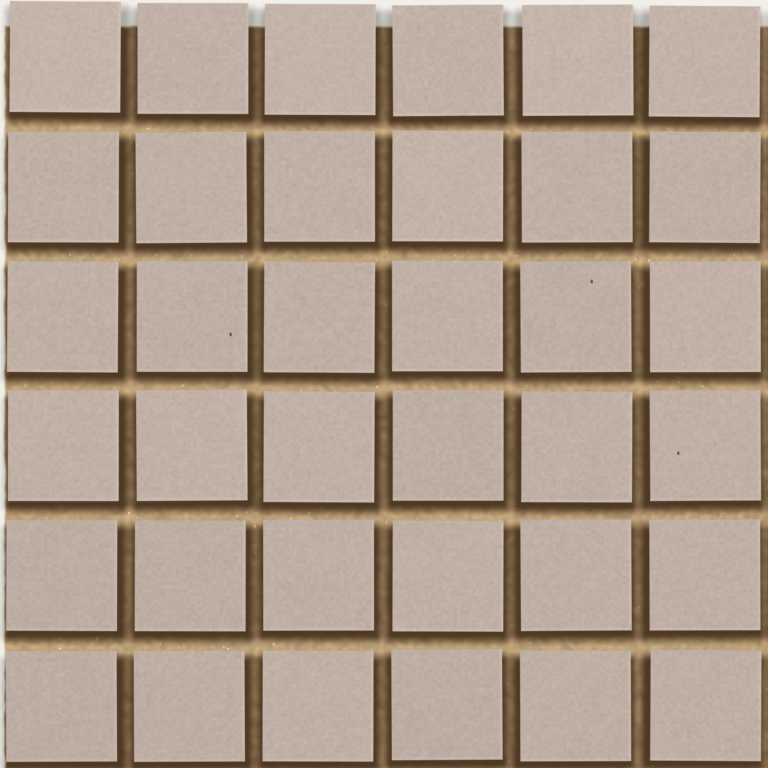
Give the GLSL for this pattern, as a three.js fragment shader.

```glsl
// Six by six sheet of matte taupe mosaic tiles raised over a shadowed tan backing.
#define COUNT 6.0
#define PITCH vec2(0.1677, 0.1688)
#define FIRST vec2(0.0795, 0.0815)
#define HALF_SIZE 0.0722
#define EDGE 0.0012
#define SHADOW_REACH 0.018
#define TILE_COLOR vec3(0.752, 0.690, 0.648)
#define BACKING_COLOR vec3(0.745, 0.635, 0.475)
#define SHADOW_COLOR vec3(0.315, 0.225, 0.140)
#define PAPER_COLOR vec3(0.950, 0.935, 0.910)
#define GRAIN 0.055
#define JITTER 0.0012

varying vec2 vUv;

vec2 hash2(vec2 p) {
  vec3 q = fract(vec3(p.xyx) * vec3(0.1031, 0.1030, 0.0973));
  q += dot(q, q.yzx + 33.33);
  return fract((q.xx + q.yz) * q.zy);
}

float corner(vec2 cell, vec2 f) {
  return dot(hash2(cell + 71.0) * 2.0 - 1.0, f);
}

// Gradient noise, centred on zero
float noise(vec2 p) {
  vec2 i = floor(p), f = fract(p);
  vec2 u = f * f * (3.0 - 2.0 * f);
  vec2 x = vec2(1.0, 0.0);
  float low = mix(corner(i, f), corner(i + x, f - x), u.x);
  float high = mix(corner(i + x.yx, f - x.yx), corner(i + 1.0, f - 1.0), u.x);
  return mix(low, high, u.y);
}

float box(vec2 p, vec2 halfSize) {
  vec2 d = abs(p) - halfSize;
  return length(max(d, 0.0)) + min(max(d.x, d.y), 0.0);
}

// Hand-laid tile centre: a slight lean, a sagging top row and random offset
vec2 tileCentre(vec2 cell) {
  vec2 c = FIRST + cell * PITCH;
  c.x += 0.005 * (1.0 - c.x) * c.y;
  c.y -= 0.006 * c.x * smoothstep(0.75, 0.92, c.y);
  return c + (hash2(cell + 5.0) - 0.5) * 2.0 * JITTER;
}

vec3 backing(vec2 uv) {
  float mottle = noise(uv * 45.0) * 0.10 + noise(uv * 130.0) * 0.16;
  vec3 color = BACKING_COLOR * (1.0 + mottle);
  color += 0.16 * smoothstep(0.34, 0.55, noise(uv * 170.0 + 9.0));
  return color;
}

vec3 tileSurface(vec2 uv, vec2 p, vec2 cell) {
  vec2 rnd = hash2(cell + 19.0);
  float grain = noise(uv * 210.0) + 0.6 * noise(uv * 95.0) + 0.3 * noise(uv * 24.0);
  vec3 color = TILE_COLOR * (1.0 + GRAIN * grain + 0.025 * (rnd.x - 0.5));
  color *= 0.985 + 0.03 * uv.y;

  // Pale lower and right rims
  float rim = max(p.x, -p.y) - HALF_SIZE;
  color += 0.035 * smoothstep(-0.005, -0.002, rim);

  // Rare dark fleck
  vec2 spot = (hash2(cell + 43.0) - 0.5) * 1.4 * HALF_SIZE;
  float fleck = length((p - spot) * vec2(1.3, 0.8));
  color *= 1.0 - 0.55 * step(0.85, rnd.y) * (1.0 - smoothstep(0.0008, 0.0030, fleck));
  return color;
}

void main() {
  vec2 uv = vUv;
  vec2 nearest = floor((uv - FIRST) / PITCH + 0.5);
  float light = 1.0;
  float cover = 0.0;
  vec3 surface = TILE_COLOR;

  // Gather coverage and shadow from the neighbouring tiles
  for (int j = -1; j <= 1; j++) {
    for (int i = -1; i <= 1; i++) {
      vec2 cell = nearest + vec2(float(i), float(j));
      if (cell.x < 0.0 || cell.y >= COUNT) continue;
      vec2 centre = tileCentre(cell);
      vec2 p = uv - centre;
      float turn = (hash2(cell + 31.0).x - 0.5) * 0.016;
      p += turn * vec2(-p.y, p.x);

      // Shadow falls downward and toward the middle of the sheet
      vec2 shadowOffset = vec2(0.010 * (0.5 - centre.x), -0.010);
      float shade = box(p - shadowOffset, vec2(HALF_SIZE, HALF_SIZE - 0.006));
      shade += 0.002 * noise(uv * 80.0);
      light *= smoothstep(0.0, SHADOW_REACH, shade);

      float d = box(p, vec2(HALF_SIZE - 0.001)) - 0.001;
      float inside = 1.0 - smoothstep(-EDGE, EDGE, d);
      if (inside > cover) {
        cover = inside;
        surface = tileSurface(uv, p, cell);
      }
    }
  }

  // White paper shows past the ragged top and left of the backing
  float ragged = 0.003 * noise(uv * 60.0);
  float paper = max(smoothstep(0.962, 0.968, uv.y + ragged),
                    1.0 - smoothstep(0.004, 0.009, uv.x + ragged));
  vec3 ground = mix(backing(uv), PAPER_COLOR, paper);
  vec3 dark = mix(SHADOW_COLOR, PAPER_COLOR * 0.72, paper);
  vec3 color = mix(dark, ground, light);
  gl_FragColor = vec4(mix(color, surface, cover), 1.0);
}
```
